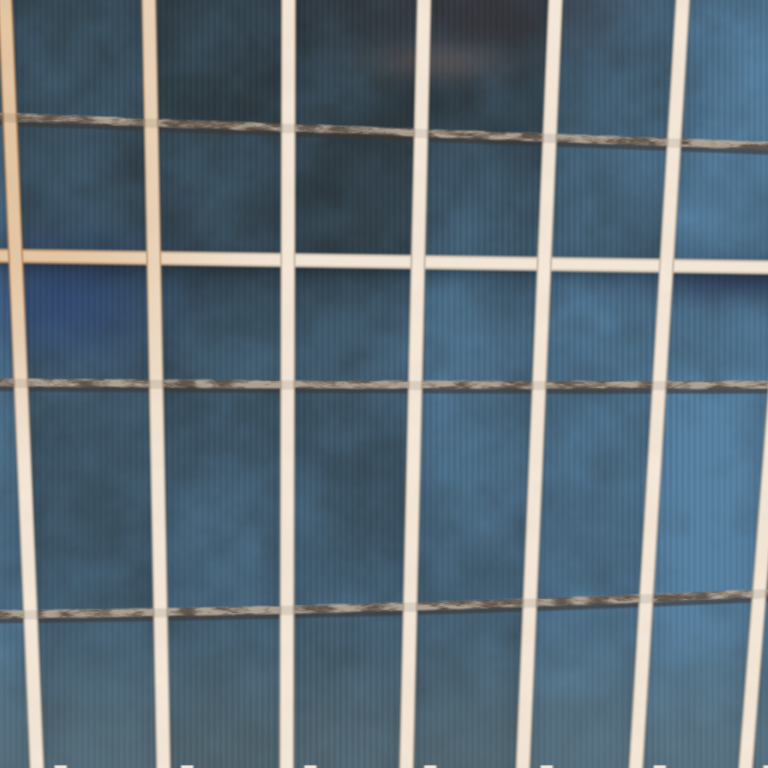
Reproduce this texture procedurally as a three.js fragment shader.

```glsl
// Blue glazed panels behind a slightly fanned lattice: pale bars and thin worn rails.
// Bars and rails are distance bands along fitted curves; cell counts choose the tint,
// and layered value noise adds clouding, stains and wear.
varying vec2 vUv;

float hash(vec2 p) {
  p = fract(p * vec2(123.34, 456.21));
  p += dot(p, p + 45.32);
  return fract(p.x * p.y);
}

float noise(vec2 p) {
  vec2 i = floor(p), f = fract(p);
  f = f * f * (3.0 - 2.0 * f);
  return mix(mix(hash(i), hash(i + vec2(1.0, 0.0)), f.x),
             mix(hash(i + vec2(0.0, 1.0)), hash(i + vec2(1.0, 1.0)), f.x), f.y);
}

float fbm(vec2 p) {
  float sum = 0.0, amp = 0.5;
  for (int i = 0; i < 5; i++) {
    sum += amp * noise(p);
    p = p * 2.03 + 17.3;
    amp *= 0.5;
  }
  return sum;
}

// Soft band of the given half width around distance zero
float band(float d, float halfWidth) {
  return 1.0 - smoothstep(halfWidth - 0.0025, halfWidth + 0.0025, abs(d));
}

// Soft round patch
float patchAt(vec2 p, vec2 center, vec2 size) {
  vec2 q = (p - center) / size;
  return exp(-dot(q, q));
}

// Bars spread apart towards the top and crowd together to the right
float barX(float i, float y) {
  float top = 0.0065 + 0.190 * i - 0.0027 * i * i;
  float bottom = 0.048 + 0.167 * i - 0.0022 * i * i;
  return mix(bottom, top, y);
}

// Rails tilt down in the upper part and up in the lower part
float railY(int i, float x) {
  if (i == 0) return 0.199 + 0.010 * x + 0.018 * x * x;
  if (i == 1) return 0.501 - 0.008 * x + 0.005 * x * x;
  if (i == 2) return 0.667 - 0.015 * x;
  return 0.847 - 0.038 * x;
}

void main() {
  vec2 p = vUv;

  // Nearest upright bar and column count
  float barD = 1.0, column = 0.0, chips = 0.0;
  for (int i = 0; i < 7; i++) {
    float d = p.x - barX(float(i), p.y);
    if (abs(d) < abs(barD)) barD = d;
    column += step(0.0, d);
    chips += band(d - 0.031, 0.008);
  }

  // Nearest thin rail, main crossbar and row count
  float railD = 1.0, row = 0.0;
  for (int i = 0; i < 4; i++) {
    float d = p.y - railY(i, p.x);
    if (i != 2 && abs(d) < abs(railD)) railD = d;
    row += step(0.0, d);
  }
  float crossD = p.y - railY(2, p.x);

  // Glass: dark upper middle, brighter blue at the sides and below
  float cloud = fbm(p * 6.0 + hash(vec2(column, row)) * 3.0) - 0.48;
  float mottle = fbm(p * 28.0) - 0.48;
  float side = smoothstep(0.3, 3.6, abs(column - 2.4));
  float light = 0.30 + 0.62 * side + 0.38 * (1.0 - p.y) - 0.28 * smoothstep(0.45, 1.0, p.y);
  light += 0.14 * (hash(vec2(column + 3.0, row + 7.0)) - 0.5) + 0.75 * cloud + 0.4 * mottle;
  light += 0.35 * patchAt(p, vec2(0.58, 0.60), vec2(0.06, 0.13));
  light += 0.30 * patchAt(p, vec2(1.0, 0.90), vec2(0.16, 0.18));
  vec3 color = mix(vec3(0.18, 0.225, 0.25), vec3(0.30, 0.43, 0.53), clamp(light, 0.0, 1.35));

  // Broad tints: grey-green foot, indigo patches, brown reflection
  color = mix(color, vec3(0.38, 0.44, 0.45), 0.5 * smoothstep(0.25, 0.0, p.y));
  color = mix(color, vec3(0.18, 0.26, 0.45), 0.65 * patchAt(p, vec2(0.08, 0.61), vec2(0.12, 0.07)));
  color = mix(color, vec3(0.19, 0.23, 0.36), 0.6 * patchAt(p, vec2(0.97, 0.635), vec2(0.12, 0.025)));
  color = mix(color, vec3(0.22, 0.20, 0.22), 0.7 * patchAt(p, vec2(0.63, 0.99), vec2(0.17, 0.055)));
  color = mix(color, vec3(0.40, 0.36, 0.36), 0.6 * patchAt(p, vec2(0.57, 0.92), vec2(0.08, 0.025)));

  // Fine upright ribs in the glass
  color *= 1.0 + 0.035 * sin(p.x * 804.0) * (0.6 + 0.8 * noise(p * 7.0));

  // Soft shade beside the lattice
  color *= 1.0 - 0.16 * exp(-abs(barD) * 70.0);
  color *= 1.0 - 0.28 * exp(-abs(crossD + 0.012) * 60.0);

  // Thin worn rails with a dark underside
  float wear = fbm(p * vec2(45.0, 130.0));
  color = mix(color, vec3(0.23, 0.21, 0.20), 0.6 * band(railD + 0.003, 0.0075));
  vec3 railColor = mix(vec3(0.40, 0.34, 0.29), vec3(0.73, 0.67, 0.60), smoothstep(0.25, 0.7, wear));
  color = mix(color, railColor, 0.9 * band(railD - 0.001, 0.005 + 0.002 * (wear - 0.5)));

  // Pale bars, warmer at the upper left, with tan rims
  float warm = smoothstep(0.40, 0.05, p.x) * smoothstep(0.35, 0.70, p.y);
  vec3 cream = mix(vec3(0.95, 0.90, 0.84), vec3(0.88, 0.75, 0.60), 0.85 * warm);
  vec3 rim = mix(vec3(0.76, 0.70, 0.63), vec3(0.72, 0.54, 0.38), warm);
  vec3 crossColor = mix(cream, rim, smoothstep(0.004, 0.010, abs(crossD)));
  color = mix(color, crossColor, band(crossD, 0.0095));
  vec3 barColor = mix(cream, rim, smoothstep(0.005, 0.010, abs(barD)));
  barColor *= 1.0 - 0.10 * band(railD, 0.006) + 0.04 * mottle;
  color = mix(color, barColor, band(barD, 0.0098));

  // Pale chips along the bottom edge
  color = mix(color, cream, min(chips, 1.0) * smoothstep(0.005, 0.002, p.y));

  gl_FragColor = vec4(color, 1.0);
}
```
